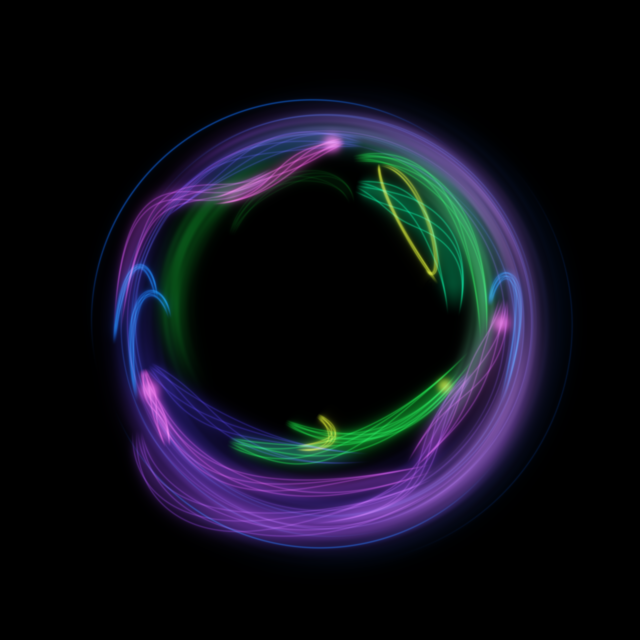
This background is drawn by a three.js fragment shader. Its source:

```glsl
varying vec2 vUv;

const vec3 PINK = vec3(.95, .25, .85);
const vec3 ORCHID = vec3(.6, .19, .74);
const vec3 VIOLET = vec3(.4, .17, .7);
const vec3 INDIGO = vec3(.17, .13, .62);
const vec3 BLUE = vec3(.04, .3, .8);
const vec3 GREEN = vec3(.06, .7, .17);
const vec3 TEAL = vec3(.02, .7, .4);
const vec3 YELLOW = vec3(.7, .8, .12);
const vec2 CENTER = vec2(.508, .492);
const vec2 HOLE = vec2(.51, .52);

float hash(vec2 p) {
  vec3 q = fract(p.xyx * .1031);
  q += dot(q, q.yzx + 33.33);
  return fract((q.x + q.y) * q.z);
}

float noise(vec2 p) {
  vec2 i = floor(p);
  vec2 f = fract(p);
  f = f * f * (3. - 2. * f);
  vec2 e = vec2(1., 0.);
  return mix(mix(hash(i), hash(i + e), f.x), mix(hash(i + e.yx), hash(i + e.xx), f.x), f.y);
}

float gauss(float d, float width) {
  return exp(-d * d / (width * width));
}

float strand(float d) {
  return gauss(d, .0015) + .13 * exp(-abs(d) / .006);
}

// Radius and angle measured from a chosen direction
vec2 polar(vec2 p, float direction) {
  vec2 axis = vec2(cos(direction), sin(direction));
  return vec2(length(p), atan(axis.x * p.y - axis.y * p.x, dot(axis, p)));
}

float arcFade(float angle, float spread) {
  return 1. - smoothstep(.3 * spread, spread, abs(angle));
}

// Soft arc of brushed light
float band(vec2 p, float radius, float width, float direction, float spread) {
  vec2 q = polar(p, direction);
  float fibers = .65 + .6 * noise(vec2(q.x * 150., q.y * 2.));
  return gauss(q.x - radius, width) * arcFade(q.y, spread) * fibers;
}

float thread(vec2 p, float radius, float direction, float spread) {
  vec2 q = polar(p, direction);
  return strand(q.x - radius) * arcFade(q.y, spread);
}

vec2 cubic(vec4 ab, vec4 cd, float t) {
  float s = 1. - t;
  return s * s * s * ab.xy + 3. * s * t * (s * ab.zw + t * cd.xy) + t * t * t * cd.zw;
}

// Bundle of strands woven along a cubic curve
float ribbon(vec2 p, vec4 ab, vec4 cd, float width) {
  float t = 0.;
  float nearest = 9.;
  for (int i = 0; i <= 14; i++) {
    float u = float(i) / 14.;
    float d = length(p - cubic(ab, cd, u));
    if (d < nearest) { nearest = d; t = u; }
  }
  vec2 tangent;
  for (int i = 0; i < 4; i++) {
    float s = 1. - t;
    tangent = 3. * (s * s * (ab.zw - ab.xy) + 2. * s * t * (cd.xy - ab.zw) + t * t * (cd.zw - cd.xy));
    float along = dot(p - cubic(ab, cd, t), tangent);
    t = clamp(t + along / max(dot(tangent, tangent), .0001), 0., 1.);
  }
  vec2 gap = p - cubic(ab, cd, t);
  float side = length(gap) * (tangent.x * gap.y < tangent.y * gap.x ? -1. : 1.);
  float spread = width * (.35 + .65 * sin(3.14 * t));
  float light = .3 * gauss(side, spread + .002);
  for (int i = 0; i < 5; i++) {
    float k = float(i);
    light += .34 * strand(side - spread * sin(k * 2.4 + t * (2. + .7 * k)));
  }
  return light * smoothstep(0., .08, t) * (1. - smoothstep(.85, 1., t));
}

void main() {
  vec2 p = vUv;
  vec2 ring = p - CENTER;
  vec2 hole = p - HOLE;
  // Broad ring haze
  vec3 light = VIOLET * .62 * band(ring, .32, .026, -1.5, 1.6);
  light += INDIGO * .4 * band(ring, .275, .035, -1.8, 1.6);
  light += vec3(.32, .2, .46) * band(ring, .311, .028, .1, 1.9);
  light += VIOLET * .38 * band(ring, .318, .02, 1.5, 1.4);
  light += INDIGO * .38 * band(ring, .302, .03, 3.4, 1.);
  light += GREEN * .42 * band(hole, .24, .021, 2.7, 1.1);
  light += vec3(.15, .36, .24) * band(hole, .246, .019, .1, 1.2);
  light += TEAL * .25 * band(hole, .27, .025, 1.1, 1.4);
  light += BLUE * .08 * band(ring, .352, .03, -.3, 2.4);

  // Fine orbits
  light += BLUE * .55 * thread(p - vec2(.488, .499), .345, 2.1, 1.3);
  light += BLUE * .5 * thread(p - vec2(.5, .49), .346, -1.7, 1.1);
  light += BLUE * .12 * thread(p - vec2(.52, .492), .374, -.3, 1.1);
  for (int i = 0; i < 16; i++) {
    float k = float(i);
    vec2 shift = vec2(hash(vec2(k, 3.)), hash(vec2(k, 7.))) - .5;
    float radius = mix(.285, .342, hash(vec2(k, 11.)));
    vec3 tint = mix(BLUE, VIOLET, hash(vec2(k, 17.)));
    light += tint * .24 * thread(ring - .025 * shift, radius, k * 2.4, 1.5);
  }

  // Pink and violet ribbons
  light += PINK * ribbon(p, vec4(.54, .78, .46, .76), vec4(.42, .7, .33, .685), .012);
  light += ORCHID * ribbon(p, vec4(.43, .735, .31, .64), vec4(.21, .8, .182, .47), .015);
  light += INDIGO * ribbon(p, vec4(.57, .775, .45, .8), vec4(.34, .75, .25, .66), .017);
  light += PINK * ribbon(p, vec4(.224, .425, .235, .37), vec4(.25, .36, .262, .3), .01);
  light += ORCHID * ribbon(p, vec4(.232, .4, .3, .2), vec4(.5, .22, .68, .27), .015);
  light += VIOLET * ribbon(p, vec4(.215, .33, .22, .15), vec4(.5, .14, .69, .25), .022);
  light += INDIGO * ribbon(p, vec4(.232, .43, .29, .38), vec4(.37, .28, .58, .285), .018);
  light += ORCHID * ribbon(p, vec4(.788, .535, .77, .42), vec4(.71, .36, .64, .27), .02);
  light += VIOLET * ribbon(p, vec4(.74, .42, .64, .32), vec4(.72, .22, .48, .185), .014);

  // Blue loops
  light += BLUE * ribbon(p, vec4(.178, .46, .19, .61), vec4(.235, .61, .245, .53), .004);
  light += BLUE * ribbon(p, vec4(.215, .37, .18, .55), vec4(.25, .58, .266, .5), .005);
  light += BLUE * ribbon(p, vec4(.765, .52, .775, .61), vec4(.85, .59, .78, .36), .006);

  // Green and yellow flames
  light += GREEN * ribbon(p, vec4(.55, .752, .67, .77), vec4(.76, .66, .755, .46), .012);
  light += TEAL * 1.3 * ribbon(p, vec4(.555, .71, .64, .69), vec4(.72, .64, .708, .505), .025);
  light += YELLOW * .7 * ribbon(p, vec4(.592, .745, .59, .7), vec4(.645, .61, .685, .555), .002);
  light += YELLOW * .6 * ribbon(p, vec4(.664, .58, .705, .53), vec4(.67, .745, .59, .742), .003);
  light += GREEN * 1.3 * ribbon(p, vec4(.355, .312, .46, .27), vec4(.6, .28, .74, .45), .018);
  light += GREEN * ribbon(p, vec4(.445, .342, .52, .3), vec4(.64, .3, .72, .42), .009);
  light += YELLOW * ribbon(p, vec4(.495, .352, .54, .32), vec4(.52, .3, .46, .3), .007);
  light += GREEN * .2 * ribbon(p, vec4(.36, .63, .4, .74), vec4(.54, .75, .55, .68), .01);

  // Bright knots
  light += PINK * gauss(length(p - vec2(.519, .776)), .012);
  light += PINK * gauss(length(p - vec2(.234, .39)), .013);
  light += PINK * gauss(length(p - vec2(.783, .495)), .012);
  light += YELLOW * gauss(length(p - vec2(.695, .397)), .01);
  gl_FragColor = vec4(1. - exp(-1.25 * light), 1.);
}
```
